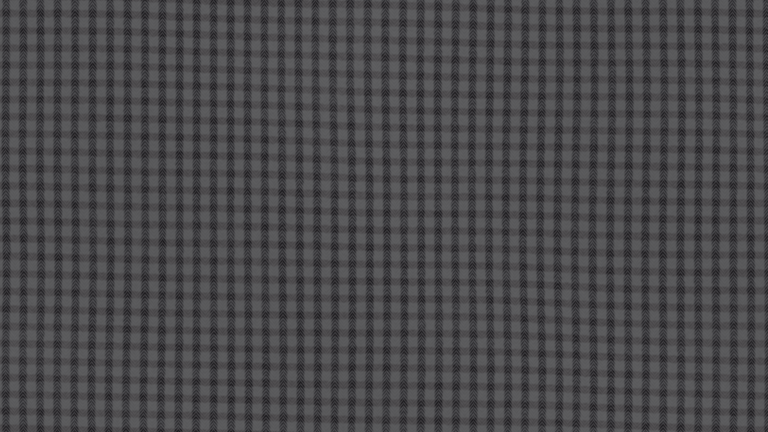
Write a Shadertoy shader that draws this texture.

```glsl
#define REPEATS_DOWN 25.0
#define STRIPE_CENTRE vec2(0.36, 0.63)
#define STRIPE_WIDTH vec2(0.43, 0.42)
#define EDGE_SOFTNESS 0.05
#define ROW_SLOPE 0.6
#define TWILL_COUNT 5.0
#define TWILL_DEPTH 0.05
#define GRAIN_DEPTH 0.045
#define LIGHT_CLOTH vec3(0.355, 0.355, 0.362)
#define ROW_SHADE vec3(0.302, 0.294, 0.302)
#define COLUMN_SHADE vec3(0.240, 0.238, 0.250)
#define CROSS_SHADE vec3(0.182, 0.176, 0.188)

vec2 hashGradient(vec2 cell) {
    vec3 h = fract(cell.xyx * vec3(0.1031, 0.1030, 0.0973));
    h += dot(h, h.yzx + 33.33);
    float angle = 6.2832 * fract((h.x + h.y) * h.z);
    return vec2(cos(angle), sin(angle));
}

float gradientNoise(vec2 p) {
    vec2 cell = floor(p);
    vec2 f = p - cell;
    vec2 w = f * f * f * (f * (f * 6.0 - 15.0) + 10.0);
    vec2 e = vec2(1.0, 0.0);
    float low = mix(dot(hashGradient(cell), f),
                    dot(hashGradient(cell + e.xy), f - e.xy), w.x);
    float high = mix(dot(hashGradient(cell + e.yx), f - e.yx),
                     dot(hashGradient(cell + e.xx), f - e.xx), w.x);
    return mix(low, high, w.y);
}

void mainImage(out vec4 fragColor, in vec2 fragCoord) {
    vec2 uv = fragCoord / iResolution.y;
    vec2 pixel = vec2(REPEATS_DOWN / iResolution.y);

    // Cloth coordinates: one unit per check, gently sagging and drifting
    vec2 cloth = uv * REPEATS_DOWN;
    cloth.y += ROW_SLOPE * (uv.x - 1.0);
    cloth += 0.22 * vec2(gradientNoise(uv * 2.0 + 7.0), gradientNoise(uv * 2.0 + 31.0));

    // Signed offset from the nearest stripe centre on each axis
    vec2 offset = fract(cloth - STRIPE_CENTRE + 0.5) - 0.5;
    vec2 fray = 0.05 * vec2(gradientNoise(cloth * vec2(1.0, 4.0)),
                            gradientNoise(cloth * vec2(4.0, 1.0) + 53.0));
    vec2 edge = abs(offset) - 0.5 * STRIPE_WIDTH + fray;
    vec2 softness = EDGE_SOFTNESS + 0.6 * pixel;
    vec2 stripe = 1.0 - smoothstep(-softness, softness, edge);

    // Uneven dye between neighbouring checks
    float dye = gradientNoise(cloth * 0.7 + 11.0) + 0.7 * gradientNoise(uv * 3.0 + 90.0);
    stripe *= clamp(0.96 + 0.16 * dye, 0.0, 1.0);

    vec3 color = mix(mix(LIGHT_CLOTH, ROW_SHADE, stripe.y),
                     mix(COLUMN_SHADE, CROSS_SHADE, stripe.y), stripe.x);

    // Herringbone threads, faded out where they become too fine to resolve
    float twill = sin(6.2832 * TWILL_COUNT * (cloth.y + 1.2 * abs(offset.x)));
    float twillFade = 1.0 - smoothstep(0.35, 0.8, TWILL_COUNT * pixel.y);
    color += TWILL_DEPTH * twill * twillFade * (0.12 + 0.15 * stripe.y + 0.73 * stripe.x);

    // Yarn grain and broad shading
    float grain = gradientNoise(cloth * vec2(4.3, 5.1) + 17.0);
    color += GRAIN_DEPTH * grain * (0.25 + 0.75 * max(stripe.x, 0.4 * stripe.y));
    color *= 1.0 + 0.04 * gradientNoise(uv * 1.7 + 3.0);

    fragColor = vec4(color, 1.0);
}
```
